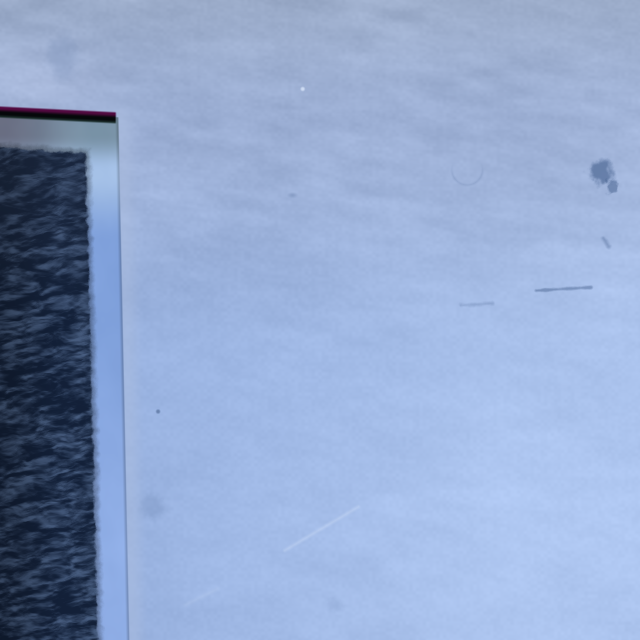
Write a WebGL 2 fragment shader that draws this texture.

```glsl
#version 300 es
precision highp float;
uniform vec2 u_resolution;
out vec4 fragColor;

float hash(vec2 p) {
  return fract(sin(dot(p, vec2(127.1, 311.7))) * 43758.5453);
}

float noise(vec2 p) {
  vec2 i = floor(p), f = fract(p);
  f = f * f * (3.0 - 2.0 * f);
  return mix(mix(hash(i), hash(i + vec2(1, 0)), f.x),
             mix(hash(i + vec2(0, 1)), hash(i + vec2(1, 1)), f.x), f.y);
}

float fbm(vec2 p) {
  float sum = 0.0, amp = 0.5;
  for (int i = 0; i < 4; i++) {
    sum += amp * noise(p);
    p = mat2(1.6, 1.2, -1.2, 1.6) * p + 7.3;
    amp *= 0.5;
  }
  return sum;
}

float segment(vec2 p, vec2 a, vec2 b) {
  vec2 d = b - a;
  return length(p - a - d * clamp(dot(p - a, d) / dot(d, d), 0.0, 1.0));
}

// Soft filled shape: 1 inside the radius, fading over the blur
float blot(float dist, float radius, float blur) {
  return 1.0 - smoothstep(radius - blur, radius + blur, dist);
}

vec3 plaster(vec2 p) {
  vec3 col = mix(vec3(0.59, 0.69, 0.87), vec3(0.68, 0.775, 0.94),
                 smoothstep(0.15, 0.95, p.x + 0.25 * (0.5 - p.y)));
  col = mix(col, vec3(0.62, 0.69, 0.83), 0.85 * smoothstep(0.4, 0.85, p.y));
  col = mix(col, vec3(0.61, 0.67, 0.77), 0.7 * smoothstep(0.8, 1.05, p.y));
  col = mix(col, vec3(0.68, 0.74, 0.87), 0.6 * blot(length((p - vec2(0.06, 0.87)) * vec2(0.6, 1.0)), 0.05, 0.06));

  // Broad mottling and sideways brush grain
  col += 0.06 * (fbm(p * vec2(5.0, 9.0)) - 0.47);
  float rough = mix(0.035, 0.085, smoothstep(0.4, 0.75, p.y));
  col += rough * (fbm(vec2(p.x * 16.0, p.y * 50.0 + 5.0 * p.x)) - 0.47);
  col += 0.02 * (noise(p * 190.0) - 0.5);

  // Smudges, dashes and specks
  float wobble = 0.02 * (fbm(p * 75.0) - 0.47);
  float stain = 0.85 * blot(length(p - vec2(0.938, 0.732)) + wobble, 0.017, 0.007);
  stain += 0.7 * blot(length(p - vec2(0.956, 0.707)) + wobble, 0.007, 0.004);
  stain += 0.45 * blot(segment(p, vec2(0.943, 0.628), vec2(0.951, 0.615)) + 0.3 * wobble, 0.003, 0.003);
  stain += 0.6 * blot(segment(p, vec2(0.838, 0.546), vec2(0.923, 0.551)) + 0.2 * wobble, 0.002, 0.002);
  stain += 0.3 * blot(segment(p, vec2(0.72, 0.523), vec2(0.77, 0.526)) + 0.4 * wobble, 0.002, 0.003);
  stain += 0.3 * blot(length((p - vec2(0.457, 0.695)) * vec2(0.6, 1.0)), 0.003, 0.003);
  stain += 0.8 * blot(length(p - vec2(0.247, 0.357)), 0.003, 0.002);
  stain += 0.2 * blot(length(p - vec2(0.238, 0.21)) + wobble, 0.018, 0.009);
  stain += 0.13 * blot(length(p - vec2(0.523, 0.053)) + wobble, 0.012, 0.008);
  stain += 0.2 * blot(length((p - vec2(0.098, 0.91)) * vec2(1.0, 0.7)) + wobble, 0.022, 0.012);
  vec2 curl = p - vec2(0.73, 0.735);
  stain += 0.25 * blot(abs(length(curl) - 0.024), 0.001, 0.003) * smoothstep(0.015, -0.01, curl.y);
  col = mix(col, vec3(0.36, 0.46, 0.63), min(stain, 1.0));

  // Pale scratches and a bright fleck
  float pale = 0.3 * blot(segment(p, vec2(0.445, 0.14), vec2(0.56, 0.208)), 0.002, 0.003);
  pale += 0.15 * blot(segment(p, vec2(0.29, 0.055), vec2(0.34, 0.08)), 0.002, 0.004);
  pale += 0.8 * blot(length(p - vec2(0.473, 0.861)), 0.003, 0.002);
  return mix(col, vec3(0.85, 0.9, 0.98), pale);
}

vec3 fabric(vec2 p) {
  // Wavy ridges, warped so they break up like crepe
  vec2 q = p + 0.012 * vec2(noise(p * 40.0), fbm(p * vec2(25.0, 45.0)));
  float ridge = fbm(vec2(q.x * 38.0, q.y * 125.0 - 25.0 * q.x));
  float fleck = noise(vec2(q.x * 110.0, q.y * 260.0));
  vec3 col = mix(vec3(0.07, 0.12, 0.21), vec3(0.27, 0.35, 0.48), smoothstep(0.3, 0.8, ridge * 0.8 + fleck * 0.2));
  col *= mix(0.8, 1.05, smoothstep(0.0, 0.11, p.x));
  return mix(col, vec3(0.17, 0.21, 0.29), 0.25 * smoothstep(0.45, 0.75, p.y));
}

void main() {
  vec2 p = gl_FragCoord.xy / u_resolution;
  float aa = max(0.0015, 1.0 / u_resolution.y);
  float frameRight = 0.202 - 0.021 * p.y;
  float frameTop = 0.826 - 0.05 * p.x;

  // Plaster with a pale lip beside the frame
  vec3 col = plaster(p);
  float lip = smoothstep(0.03, 0.0, abs(p.x - frameRight - 0.004)) * smoothstep(0.85, 0.8, p.y);
  col = mix(col, vec3(0.67, 0.74, 0.87), 0.5 * lip);

  // Recessed frame, grey in the shade below its top edge
  vec3 recess = mix(vec3(0.56, 0.68, 0.9), vec3(0.5, 0.63, 0.86), smoothstep(0.2, 0.55, p.y));
  recess = mix(recess, vec3(0.64, 0.75, 0.9), smoothstep(0.62, 0.73, p.y));
  recess = mix(recess, mix(vec3(0.42, 0.44, 0.52), vec3(0.48, 0.58, 0.66), smoothstep(0.0, 0.15, p.x)),
               smoothstep(0.735, 0.79, p.y));
  recess += 0.05 * (fbm(p * vec2(20.0, 14.0)) - 0.47);
  recess *= 1.0 - 0.2 * smoothstep(0.006, 0.0, frameRight - p.x);
  float inFrame = smoothstep(aa, -aa, p.x - frameRight) * smoothstep(aa, -aa, p.y - frameTop);
  col = mix(col, recess, inFrame);

  // Fabric with a frayed border and a soft shadow
  float fray = 0.008 * (fbm(p * 110.0) - 0.47);
  float edge = max(p.x - 0.153 + 0.026 * p.y, p.y - 0.769 + 0.07 * p.x) + fray;
  col *= 1.0 - 0.3 * smoothstep(0.012, 0.0, edge);
  col = mix(col, fabric(p), smoothstep(0.0025, -0.0025, edge));

  // Dark top edge with a magenta fringe above and green below
  float rise = p.y - frameTop;
  vec3 rim = mix(vec3(0.02, 0.03, 0.04), vec3(0.32, 0.04, 0.25), smoothstep(-0.002, 0.005, rise));
  rim = mix(rim, vec3(0.1, 0.17, 0.16), smoothstep(-0.004, -0.009, rise));
  float rimMask = blot(abs(rise + 0.001), 0.0085, 0.002) * smoothstep(0.183, 0.179, p.x);
  col = mix(col, rim, rimMask);

  fragColor = vec4(clamp(col, 0.0, 1.0), 1.0);
}
```
